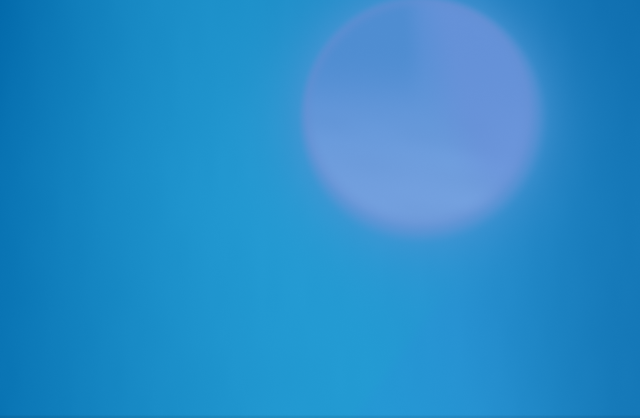
A WebGL 1 fragment shader for this background:

```glsl
precision highp float;
// A pale violet disc with a soft halo on a blue backdrop.
// The backdrop is a tilted bright ridge fading to dark sides; the disc is a
// distance function with softly bounded facets, a faint rim and a wide glow.

uniform vec2 u_resolution;

#define DISC_CENTER vec2(1.006, 0.724)
#define DISC_RADIUS 0.282
#define EDGE_SHARP 0.013
#define EDGE_BLURRED 0.032
#define HALO_WIDTH 0.065
#define RIDGE_BASE 0.88
#define RIDGE_TILT 0.32
#define STREAK_AMOUNT 0.005

const vec3 LEFT_BLUE = vec3(0.035, 0.455, 0.705);
const vec3 RIDGE_BLUE = vec3(0.135, 0.605, 0.825);
const vec3 SLOPE_BLUE = vec3(0.150, 0.575, 0.820);
const vec3 RIGHT_BLUE = vec3(0.080, 0.470, 0.720);
const vec3 HALO_BLUE = vec3(0.310, 0.580, 0.830);
const vec3 DISC_TOP = vec3(0.340, 0.565, 0.835);
const vec3 DISC_BOTTOM = vec3(0.445, 0.622, 0.866);
const vec3 FACET_DARK = vec3(0.300, 0.550, 0.815);
const vec3 FACET_VIOLET = vec3(0.412, 0.572, 0.850);
const vec3 RIM_VIOLET = vec3(0.385, 0.560, 0.825);

float hash(vec2 p) {
  vec3 q = fract(vec3(p.xyx) * 0.1031);
  q += dot(q, q.yzx + 33.33);
  return fract((q.x + q.y) * q.z);
}

float noise(vec2 p) {
  vec2 cell = floor(p);
  vec2 f = fract(p);
  f = f * f * (3.0 - 2.0 * f);
  float low = mix(hash(cell), hash(cell + vec2(1.0, 0.0)), f.x);
  float high = mix(hash(cell + vec2(0.0, 1.0)), hash(cell + 1.0), f.x);
  return mix(low, high, f.y);
}

vec3 backdrop(vec2 p, float aspect) {
  // Dark sides on either side of the leaning ridge
  float ridge = RIDGE_BASE - RIDGE_TILT * p.y;
  float rise = clamp(p.x / ridge, 0.0, 1.0);
  float fall = clamp((p.x - ridge) / (aspect - ridge), 0.0, 1.0);
  vec3 leftSide = mix(LEFT_BLUE, RIDGE_BLUE, sin(rise * 1.5708));
  vec3 rightSide = mix(RIDGE_BLUE, SLOPE_BLUE, smoothstep(0.0, 0.6, fall));
  rightSide = mix(rightSide, RIGHT_BLUE, smoothstep(0.3, 1.05, fall));
  vec3 color = mix(leftSide, rightSide, step(ridge, p.x));

  // Dimmer top, faint diagonal fold at the lower right
  color -= vec3(0.025, 0.040, 0.035) * smoothstep(0.45, 1.1, p.y);
  float fold = smoothstep(-0.02, 0.03, p.x - 0.9 - 0.75 * (p.y - 0.08));
  fold *= smoothstep(0.36, 0.22, p.y) * smoothstep(1.35, 0.95, p.x);
  color += vec3(0.006, -0.011, 0.005) * fold;

  // Faint streaks and a thin dark line along the bottom
  color += STREAK_AMOUNT * (noise(p * vec2(32.0, 10.0)) - 0.5);
  return color * (1.0 - 0.08 * smoothstep(0.009, 0.002, p.y));
}

vec3 discColor(vec2 q, float dist, float blur) {
  vec3 color = mix(DISC_BOTTOM, DISC_TOP, smoothstep(-0.8, 0.7, q.y));

  // Dark upper left facet and violet right facet
  float dark = smoothstep(0.06, -0.16, q.x) * smoothstep(0.0, 0.6, q.y);
  float boundary = 0.24 + 0.45 * max(-q.y, 0.0) - 0.25 * max(q.y, 0.0);
  float violet = smoothstep(-0.22, 0.24, q.x - boundary);
  violet *= smoothstep(-0.95, -0.3, q.y);
  color = mix(color, FACET_DARK, 0.75 * dark);
  color = mix(color, FACET_VIOLET, 0.75 * violet);

  // Broad pale bands in the lower half
  float band = noise(vec2(q.x * 2.5 + 4.0, q.y * 6.0 + q.x));
  color += 0.018 * (band - 0.5) * smoothstep(0.2, -0.3, q.y);
  float rim = smoothstep(-0.022 - blur, 0.0, dist);
  return mix(color, RIM_VIOLET, 0.6 * rim);
}

void main() {
  vec2 p = gl_FragCoord.xy / u_resolution.y;
  float aspect = u_resolution.x / u_resolution.y;
  vec3 color = backdrop(p, aspect);

  // Halo, then the disc on top with a blurrier lower right edge
  vec2 offset = p - DISC_CENTER;
  float dist = length(offset) - DISC_RADIUS;
  float halo = exp(-max(dist, 0.0) / HALO_WIDTH);
  color = mix(color, HALO_BLUE, 0.72 * halo);
  vec2 q = offset / DISC_RADIUS;
  float blur = mix(EDGE_SHARP, EDGE_BLURRED, smoothstep(-0.7, 0.8, q.x * 0.5 - q.y));
  float cover = smoothstep(blur, -blur, dist);
  color = mix(color, discColor(q, dist, blur), cover);

  // Fine grain against banding
  color += (hash(floor(p * 500.0)) - 0.5) * 0.004;
  gl_FragColor = vec4(color, 1.0);
}
```
